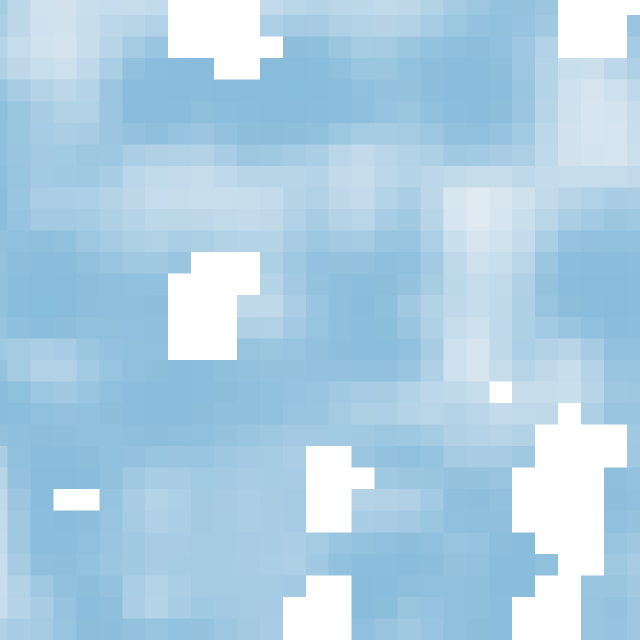
A WebGL 1 fragment shader for this texture:

```glsl
precision highp float;
// Coarse mosaic of soft blue clouds with pale glows and stepped white holes.

uniform vec2 u_resolution;

#define GRID vec2(27.9, 29.7)       // cells across and up the canvas
#define GRID_SHIFT vec2(0.67, 0.0)  // offset of the first cell edge
#define GLOW_SIZE 4.6               // cells per light patch
#define HOLE_SIZE 5.2               // cells per white hole
#define HOLE_LEVEL 0.645            // higher leaves fewer holes
#define GLOW_BIAS 0.25
#define GLOW_GAIN 1.7
#define DEEP_BLUE vec3(0.53, 0.735, 0.858)
#define PALE_BLUE vec3(0.92, 0.94, 0.96)
#define WHITE vec3(1.0)

float hash(vec2 p) {
  vec3 q = fract(vec3(p.xyx) * 0.1031);
  q += dot(q, q.yzx + 33.33);
  return fract((q.x + q.y) * q.z);
}

float valueNoise(vec2 p) {
  vec2 i = floor(p);
  vec2 f = fract(p);
  f = f * f * (3.0 - 2.0 * f);
  float low = mix(hash(i), hash(i + vec2(1.0, 0.0)), f.x);
  float high = mix(hash(i + vec2(0.0, 1.0)), hash(i + vec2(1.0)), f.x);
  return mix(low, high, f.y);
}

// Two octaves: broad patches with ragged outlines
float cloud(vec2 p) {
  return 0.7 * valueNoise(p) + 0.3 * valueNoise(p * 2.0 + 57.3);
}

// One flat colour per cell
vec3 cellColor(vec2 cell) {
  float hole = cloud(cell / HOLE_SIZE + vec2(83.2, 21.7));
  if (hole > HOLE_LEVEL) return WHITE;

  float glow = cloud(cell / GLOW_SIZE + vec2(12.4, 140.6));
  float tone = GLOW_BIAS + GLOW_GAIN * (glow - 0.5);
  tone = 0.5 * (tone + sqrt(tone * tone + 0.02)); // soft floor for the deep blue
  return mix(DEEP_BLUE, PALE_BLUE, min(tone, 1.0));
}

void main() {
  // Average four samples per pixel to smooth the cell edges
  vec3 color = vec3(0.0);
  for (int y = 0; y < 2; y++) {
    for (int x = 0; x < 2; x++) {
      vec2 offset = (vec2(float(x), float(y)) - 0.5) * 0.5;
      vec2 uv = (gl_FragCoord.xy + offset) / u_resolution;
      color += cellColor(floor(uv * GRID + GRID_SHIFT));
    }
  }
  gl_FragColor = vec4(color * 0.25, 1.0);
}
```
